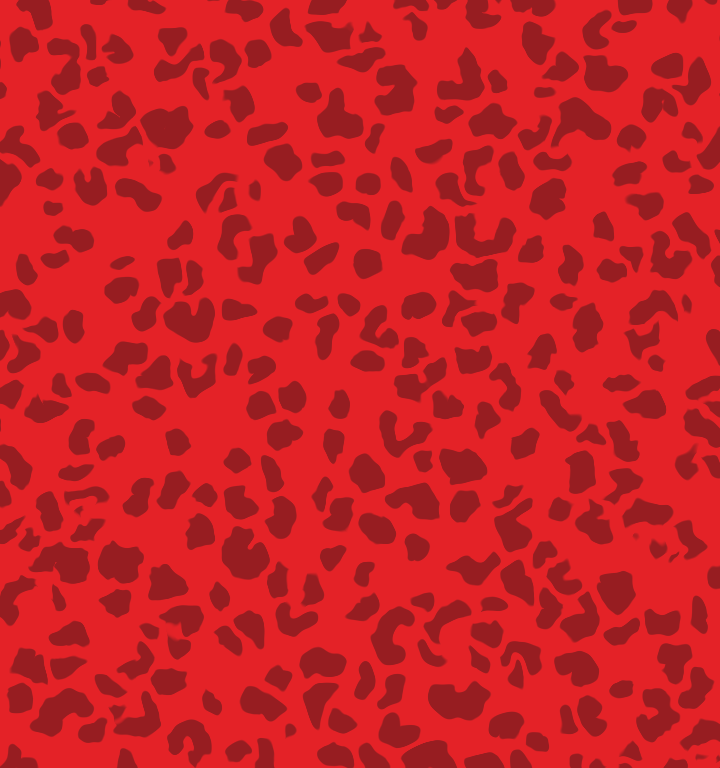
Write a Shadertoy shader that draws this pattern.

```glsl
const vec3 GROUND_RED = vec3(0.893, 0.133, 0.153);
const vec3 SPOT_RED = vec3(0.594, 0.115, 0.130);
const float ROWS = 17.0;        // spot cells per canvas height
const float GRID_TILT = 0.45;   // hides the rows of the grid
const float JITTER = 0.72;
const vec2 RADIUS = vec2(0.16, 0.44);     // bend radius, min and max
const vec2 APERTURE = vec2(0.35, 2.25);   // half arc angle, min and max
const vec2 THICKNESS = vec2(0.19, 0.30);  // half stroke width, min and max
const float HALF_GAP = 0.085;   // ground kept free between spots
const float ROUNDING = 0.11;
const float SOFTNESS = 0.75;    // edge width relative to a pixel
const float TAU = 6.28318;

vec2 hash22(vec2 p) {
    vec3 q = fract(p.xyx * vec3(0.1031, 0.1030, 0.0973));
    q += dot(q, q.yzx + 33.33);
    return fract((q.xx + q.yz) * q.zy);
}

mat2 rotation(float angle) {
    float c = cos(angle), s = sin(angle);
    return mat2(c, s, -s, c);
}

float smoothMax(float a, float b, float k) {
    float h = max(k - abs(a - b), 0.0) / k;
    return max(a, b) + 0.25 * h * h * k;
}

// Distance to an arc whose centre of mass lies at the origin
float arcDistance(vec2 p, float radius, float aperture) {
    p.y += radius * sin(aperture) / aperture;
    p.x = abs(p.x);
    vec2 tip = vec2(sin(aperture), cos(aperture));
    return tip.y * p.x > tip.x * p.y ? length(p - tip * radius)
                                     : abs(length(p) - radius);
}

// Layered sines that make the outlines lumpy
vec2 wobble(vec2 p) {
    float roughness = 0.55 + 0.45 * sin(p.x * 0.41 + 1.0) * sin(p.y * 0.37 + 0.6);
    vec2 w = 0.075 * sin(p.yx * vec2(4.3, 4.9) + 1.7 * sin(p * 1.9));
    w += 0.040 * sin((p + w).yx * vec2(9.7, 8.9) + 2.1 * sin(p * 3.7 + 1.3));
    w += 0.020 * roughness * sin((p + w).yx * vec2(21.0, 19.0) + 2.0 * sin(p * 8.3));
    return w;
}

// Cellular noise grown around bent strokes instead of points
float spotDistance(vec2 p) {
    vec2 cell = floor(p);
    float nearest = 8.0, second = 8.0;
    for (int y = -1; y <= 1; y++) {
        for (int x = -1; x <= 1; x++) {
            vec2 id = cell + vec2(x, y);
            vec2 place = id + 0.5 + JITTER * (hash22(id + 7.0) - 0.5);
            vec2 form = hash22(id + 61.0);
            vec2 pose = hash22(id + 137.0);
            float radius = mix(RADIUS.x, RADIUS.y, form.x);
            float aperture = mix(APERTURE.x, APERTURE.y, form.y * form.y);
            float thickness = mix(THICKNESS.x, THICKNESS.y, pose.y);
            vec2 local = rotation(TAU * pose.x) * (p - place);
            float d = arcDistance(local, radius, aperture) - thickness;
            second = min(second, max(nearest, d));
            nearest = min(nearest, d);
        }
    }
    return smoothMax(nearest, HALF_GAP - 0.5 * (second - nearest), ROUNDING);
}

void mainImage(out vec4 fragColor, in vec2 fragCoord) {
    vec2 p = rotation(GRID_TILT) * (fragCoord / iResolution.y * ROWS) + 40.0;
    float d = spotDistance(p + wobble(p));
    float edge = SOFTNESS * ROWS / iResolution.y;
    fragColor = vec4(mix(SPOT_RED, GROUND_RED, smoothstep(-edge, edge, d)), 1.0);
}
```
